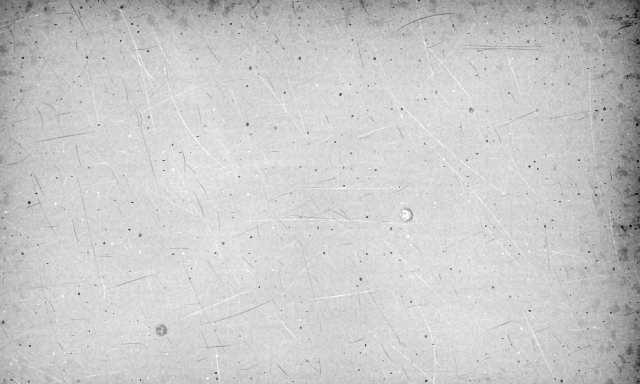
This texture is drawn by a Shadertoy shader. Its source:

```glsl
// Worn pale metal sheet: a soft grey base with grimy edges, cloudy mottling and grain,
// covered by looped light and dark scratches, short hairs, specks and a few round dents.
// Lengths are in canvas heights; gradient noise drives all uneven tone.

const float BASE_TONE = 0.853;
const float CLOUD_GAIN = 0.045;
const float GRAIN_GAIN = 0.055;
const float RIGHT_SHADE = 0.40;
const float TOP_SHADE = 0.27;
const float LEFT_SHADE = 0.18;
const float BOTTOM_SHADE = 0.07;
const int LIGHT_SCRATCHES = 100;
const int DARK_SCRATCHES = 55;
const int SMEARS = 12;
const float HAIR_CELL = 0.055;
const float SPECK_CELL = 0.022;

vec4 hash4(vec2 p) {
    vec4 h = fract(p.xyxy * vec4(0.1031, 0.1030, 0.0973, 0.1099));
    h += dot(h, h.wzxy + 33.33);
    return fract((h.xxyz + h.yzzw) * h.zywx);
}

float gradientDot(vec2 cell, vec2 offset) {
    float a = 6.2832 * hash4(cell + 71.0).x;
    return dot(vec2(cos(a), sin(a)), offset);
}

float noise(vec2 p) {
    vec2 i = floor(p), f = fract(p), e = vec2(0, 1);
    vec2 u = f * f * f * (f * (f * 6.0 - 15.0) + 10.0);
    return mix(mix(gradientDot(i, f), gradientDot(i + e.yx, f - e.yx), u.x),
               mix(gradientDot(i + e, f - e), gradientDot(i + e.yy, f - e.yy), u.x), u.y);
}

float fbm(vec2 p) {
    float sum = 0.0, gain = 1.0;
    for (int i = 0; i < 4; i++) {
        sum += gain * noise(p);
        p = p * 2.03 + 17.3;
        gain *= 0.55;
    }
    return sum;
}

// Tapered, slightly bent line around a centre
float scratch(vec2 q, float angle, float halfLength, float bend, float width) {
    float c = cos(angle), s = sin(angle);
    q = vec2(c * q.x + s * q.y, c * q.y - s * q.x);
    q.y += bend * q.x * q.x;
    float line = 1.0 - smoothstep(0.0, width + 0.6 / iResolution.y, abs(q.y));
    return line * (1.0 - smoothstep(0.4, 1.0, abs(q.x) / halfLength));
}

// Steep, shallow and freely turned scratches in turn
float scratchAngle(float pick, float spread) {
    if (pick < 0.36) return -1.25 + 0.5 * (spread - 0.5);
    if (pick < 0.64) return 0.22 + 0.5 * (spread - 0.5);
    if (pick < 0.82) return -0.85 + 0.3 * (spread - 0.5);
    return 3.1416 * spread;
}

float scratchField(vec2 p, int count, float seed, float reach, float width) {
    float aspect = iResolution.x / iResolution.y, sum = 0.0;
    for (int i = 0; i < count; i++) {
        vec4 a = hash4(vec2(float(i) + 3.0, seed));
        vec4 b = hash4(vec2(float(i) + 9.0, seed + 40.0));
        float bend = (b.x - 0.5) * (b.y > 0.8 ? 4.0 : 0.8);
        float line = scratch(p - a.xy * vec2(aspect, 1.0), scratchAngle(a.z, a.w),
                             reach * mix(0.2, 1.0, b.z * b.z), bend, width);
        sum += line * mix(0.2, 1.0, b.w * b.w);
    }
    return sum;
}

// Short hairs, one per jittered cell: positive is light, negative dark
float hairs(vec2 p) {
    vec2 cell = floor(p / HAIR_CELL);
    float sum = 0.0;
    for (int k = 0; k < 9; k++) {
        vec2 id = cell + vec2(k % 3 - 1, k / 3 - 1);
        vec4 a = hash4(id + 211.0), b = hash4(id + 467.0);
        float line = scratch(p - (id + a.xy) * HAIR_CELL, scratchAngle(a.z, a.w),
                             mix(0.012, 0.045, b.x), 16.0 * (b.y - 0.5), 0.001);
        sum += line * (b.z < 0.5 ? 0.09 : -0.17) * b.w;
    }
    return sum;
}

// Pits and flecks, denser where the sheet is grimy
float specks(vec2 p, float grime) {
    vec2 cell = floor(p / SPECK_CELL);
    vec4 a = hash4(cell + 83.0), b = hash4(cell + 349.0);
    vec2 q = (fract(p / SPECK_CELL) - mix(vec2(0.25), vec2(0.75), a.xy)) * SPECK_CELL;
    float d = length(q * vec2(1.0, 0.7 + b.x)) + 0.0012 * noise(p * 300.0);
    float radius = mix(0.0008, 0.0035, b.y * b.y);
    float spot = 1.0 - smoothstep(radius - 0.001, radius + 0.6 / iResolution.y, d);
    float present = step(a.z, 0.24 + 0.9 * grime);
    return spot * present * (a.w < 0.22 ? 0.13 : -mix(0.12, 0.5, b.z * b.z));
}

// Round dent: dark rim around a rough floor of the given tone shift
float dent(vec2 q, float radius, float tone) {
    float d = length(q) + 0.15 * radius * noise(q * 90.0);
    float rim = 1.0 - smoothstep(0.0, 0.22 * radius + 0.6 / iResolution.y, abs(d - radius));
    float inside = 1.0 - smoothstep(0.7 * radius, radius, d);
    return inside * (tone + 0.35 * noise(q * 150.0)) - 0.22 * rim * (0.7 + 0.5 * q.x / radius);
}

void mainImage(out vec4 fragColor, in vec2 fragCoord) {
    vec2 uv = fragCoord / iResolution.xy;
    vec2 p = fragCoord / iResolution.y;

    // Shaded, uneven edges
    float cloud = fbm(p * 3.0);
    float ragged = 1.0 + 0.5 * cloud;
    float shade = RIGHT_SHADE * exp((uv.x - 1.0) / 0.058)
                + TOP_SHADE * exp((uv.y - 1.0) / 0.08)
                + LEFT_SHADE * exp(-uv.x / 0.06) * mix(0.6, 1.2, uv.y)
                + BOTTOM_SHADE * exp(-uv.y / 0.06);
    shade *= ragged;
    float grime = clamp(shade * 2.0, 0.0, 1.0);

    // Mottling, sideways streaks, grain and grime blotches
    float tone = BASE_TONE - shade + CLOUD_GAIN * cloud;
    tone += 0.02 * noise(p * vec2(5.0, 60.0));
    tone += GRAIN_GAIN * (1.0 + grime) * (noise(p * 171.0) + 0.6 * noise(p * 77.0));
    tone -= 0.28 * grime * smoothstep(0.1, 0.6, fbm(p * 28.0));

    // Wear marks, broken up along their length
    float wear = clamp(0.75 + 0.9 * noise(p * 24.0), 0.2, 1.2);
    tone += 0.025 * scratchField(p, SMEARS, 5.0, 0.35, 0.025);
    tone += 0.13 * wear * scratchField(p, LIGHT_SCRATCHES, 12.0, 0.3, 0.0013);
    tone -= 0.24 * wear * scratchField(p, DARK_SCRATCHES, 27.0, 0.22, 0.0011);
    tone += wear * hairs(p) * (1.0 + grime) + specks(p, grime);

    // Dents
    float aspect = iResolution.x / iResolution.y;
    tone += dent(p - vec2(0.634 * aspect, 0.44), 0.016, 0.07);
    tone += dent(p - vec2(0.251 * aspect, 0.14), 0.014, -0.18);
    tone += dent(p - vec2(0.736 * aspect, 0.713), 0.006, -0.25);

    fragColor = vec4(vec3(clamp(tone, 0.08, 0.97)), 1.0);
}
```
